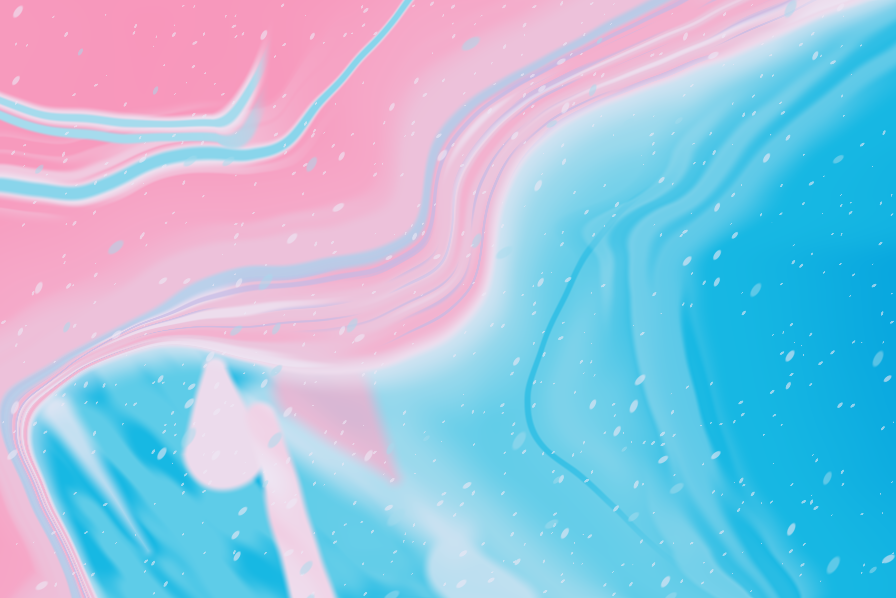
This background is drawn by a WebGL 2 fragment shader. Its source:

```glsl
#version 300 es
precision highp float;
// Marbled poured paint: a pink field, a banded lavender stream and layered blue pools.
uniform vec2 u_resolution;
out vec4 fragColor;

// Evenly spaced knots: stream edges run along the diagonal, the others along one axis
const float STREAM[13] = float[](.16, -.29, -.3, -.24, -.185, -.035, .075, -.04, -.03, .03, .09, .145, .2);
const float SHORE[13] = float[](.32, -.18, -.235, -.13, .14, .29, .31, .18, .15, .225, .31, .39, .47);
const float RIDGE[13] = float[](1.33, 1.27, 1.215, 1.18, 1.15, 1.128, 1.122, 1.13, 1.225, 1.3, 1.4, 1.51, 1.62);
const float CREASE[13] = float[](1.21, 1.105, 1.008, .91, .88, .905, .945, .985, 1.06, 1.21, 1.31, 1.41, 1.52);
const float RIBBON[13] = float[](.688, .68, .68, .697, .723, .738, .744, .75, .768, .834, .905, .96, 1.03);

const vec3 ROSE = vec3(.97, .6, .74), PINK = vec3(.96, .68, .8), BLUSH = vec3(.92, .78, .87);
const vec3 LILAC = vec3(.76, .73, .9), MILK = vec3(.93, .91, .96), ICE = vec3(.65, .86, .93);
const vec3 AQUA = vec3(.37, .8, .91), CYAN = vec3(.09, .72, .89), AZURE = vec3(.02, .64, .87);

float hash(vec2 p) {
  vec3 q = fract(p.xyx * .1031);
  q += dot(q, q.yzx + 33.33);
  return fract((q.x + q.y) * q.z);
}
float noise(vec2 p) {
  vec2 i = floor(p), f = fract(p);
  f = f * f * (3. - 2. * f);
  return mix(mix(hash(i), hash(i + vec2(1, 0)), f.x),
             mix(hash(i + vec2(0, 1)), hash(i + vec2(1, 1)), f.x), f.y);
}
float fbm(vec2 p) { return .65 * noise(p) + .35 * noise(p * 2.1 + 17.); }

// Smooth curve through the knots
float curve(float k[13], float s) {
  s = clamp(s, 0., 11.999);
  int i = int(s);
  float t = fract(s), r = 1. - t, a = k[i], b = k[i + 1];
  float m = (b - k[max(i - 1, 0)]) * .5, n = (k[min(i + 2, 12)] - a) * .5;
  return a * (1. + 2. * t) * r * r + b * t * t * (3. - 2. * t) + t * r * (r * m - t * n);
}
float offsetFrom(float k[13], float s, float rate, float value) {
  float slope = (curve(k, s * rate + .05) - curve(k, s * rate - .05)) * rate * 10.;
  return (value - curve(k, s * rate)) / sqrt(1. + slope * slope);
}
float line(float d, float width) { return 1. - smoothstep(width * .4, width, abs(d)); }

// Tapered stroke from a to b
float strand(vec2 p, vec2 a, vec2 b, float ra, float rb, float soft) {
  vec2 ab = b - a;
  float h = clamp(dot(p - a, ab) / dot(ab, ab), 0., 1.);
  return 1. - smoothstep(-soft, soft, length(p - a - h * ab) - mix(ra, rb, h));
}
// Scattered tilted droplets
float droplets(vec2 p, float cells, float density) {
  vec2 id = floor(p * cells), f = fract(p * cells) - .5;
  f -= (vec2(hash(id + 3.), hash(id + 8.)) - .5) * .4;
  float a = .5 + hash(id + 5.) * .7, r = .15 * (.4 + hash(id + 13.));
  f = mat2(cos(a), -sin(a), sin(a), cos(a)) * f * vec2(.6, 1.3);
  return step(hash(id + 21.), density) * (1. - smoothstep(r * .6, r, length(f)));
}
vec3 bluePools(vec2 p, float shore) {
  float ridge = offsetFrom(RIDGE, p.y, 12., p.x), crease = offsetFrom(CREASE, p.y, 12., p.x);
  float grain = noise(vec2(ridge * 38., p.y * 3.)), wide = noise(vec2(crease * 18., p.y * 2. + 7.));
  vec3 c = mix(ICE, AQUA, smoothstep(0., .25, shore) * (1. - .35 * wide - .35 * smoothstep(.5, .9, p.y)));
  c = mix(c, mix(AQUA, ICE, .5 * wide), smoothstep(-.03, .06, crease));
  c = mix(c, CYAN, .6 * line(crease, .007) * line(p.y - .38, .35));
  float folds = smoothstep(-.17, -.04, ridge) * (1. - smoothstep(0., .07, ridge));
  vec3 deep = mix(CYAN, AZURE, smoothstep(.05, .5, ridge));
  c = mix(c, deep, smoothstep(-.12, .03, ridge + .06 * (grain - .5)));
  return mix(c, mix(CYAN, ICE, smoothstep(.3, .75, grain)), .5 * folds);
}
vec3 lowerFlows(vec3 c, vec2 p) {
  float veil = fbm(vec2((p.x + p.y) * 14., (p.x - p.y) * 4.));
  float pool = (1. - smoothstep(.52, .82, p.x + p.y * .5)) * (1. - smoothstep(.36, .44, p.y));
  c = mix(c, mix(CYAN, AQUA, smoothstep(.4, .65, veil)), pool);
  c = mix(c, ICE, .8 * strand(p, vec2(.66, .26), vec2(.98, -.02), .05, .04, .05));
  c = mix(c, mix(ICE, MILK, veil), .85 * strand(p, vec2(.45, .32), vec2(.76, .1), .05, .035, .03));
  c = mix(c, mix(ICE, MILK, .5), .85 * strand(p, vec2(.76, .05), vec2(.85, -.02), .05, .06, .012));
  c = mix(c, PINK, .75 * strand(p, vec2(.54, .36), vec2(.66, .2), .08, .008, .02));
  c = mix(c, mix(BLUSH, MILK, .6), strand(p, vec2(.36, .38), vec2(.38, .25), .02, .07, .008));
  c = mix(c, mix(MILK, PINK, .5 * veil), strand(p, vec2(.44, .3), vec2(.53, -.03), .025, .04, .008));
  return mix(c, MILK, .75 * strand(p, vec2(.1, .31), vec2(.25, .08), .025, .002, .015));
}
vec3 bandedStream(float t, float along) {
  float bands = noise(vec2(t * 11., along * 2.5)), fine = noise(vec2(t * 27., along * 4. + 5.));
  vec3 c = mix(PINK, BLUSH, smoothstep(.25, .7, bands) * .7 + .3 * t);
  c = mix(c, LILAC, .65 * smoothstep(.62, .85, fine));
  c = mix(c, MILK, .7 * smoothstep(.7, .9, bands));
  float edge = mix(.45, .16, smoothstep(.4, .7, along));
  c = mix(c, mix(ICE, LILAC, .4), .85 * (1. - smoothstep(edge * .5, edge, t)));
  c = mix(c, LILAC, .7 * line(t - edge * 1.15, .035));
  return mix(c, MILK, .75 * smoothstep(.84, 1., t));
}
vec3 pinkField(vec2 p, float inner) {
  float ribbon = offsetFrom(RIBBON, p.x, 16.667, p.y), bend = max(p.x - .36, 0.) / .09;
  float hook = (p.y - .795 - .035 * exp(-p.x * 14.) - .11 * bend * bend) / (1. + 1.6 * bend);
  float fade = 1. - smoothstep(.3, .6, p.x), end = 1. - smoothstep(.42, .46, p.x);
  vec3 c = mix(ROSE, PINK, smoothstep(-.5, -.1, inner) * .8 + .25 * (fbm(p * 4.) - .5));
  c = mix(c, BLUSH, .8 * smoothstep(-.16, -.02, inner + .06 * noise(vec2(inner * 30., p.x * 4.))));
  float ripples = smoothstep(.5, .8, noise(vec2(ribbon * 70., p.x * 4.)));
  c = mix(c, MILK, .6 * ripples * fade * line(ribbon - .02, .08));
  c = mix(c, MILK, .8 * max(line(ribbon, mix(.011, .027, fade)), end * line(hook, .02)));
  c = mix(c, mix(AQUA, ICE, .6), line(ribbon, mix(.008, .016, fade)));
  return mix(c, ICE, end * max(line(hook, .009), fade * line(hook + .025, .011)));
}
void main() {
  vec2 uv = gl_FragCoord.xy / u_resolution.y;
  vec2 p = uv + .02 * (vec2(fbm(uv * 7.), fbm(uv * 7. + 19.)) - .5);
  float along = p.x + p.y, across = p.x - p.y, s = (along - .1) * 5.;
  float inner = across - curve(STREAM, s), shore = across - curve(SHORE, s);
  // Pools lie below the stream, the pink field on top
  vec3 c = lowerFlows(bluePools(p, shore), p);
  c = mix(c, MILK, .6 * (1. - smoothstep(-.01, .09, shore)));
  c = mix(bandedStream(inner / max(inner - shore, .03), along), c, smoothstep(-.012, .012, shore));
  c = mix(pinkField(p, inner), c, smoothstep(-.009, .009, inner));
  // Fine spray and larger drops
  c = mix(c, MILK, .6 * max(droplets(uv, 60., .12), droplets(uv + .37, 24., .13)));
  c = mix(c, ICE, .5 * droplets(uv + .71, 15., .1));
  fragColor = vec4(c, 1);
}
```
